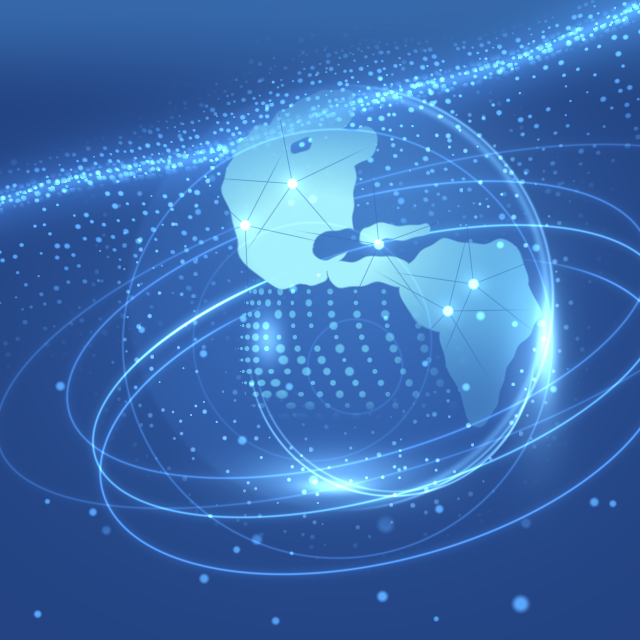
Reproduce this background procedurally as a three.js fragment shader.

```glsl
#define DEEP vec3(0.135, 0.26, 0.505)
#define ROYAL vec3(0.21, 0.40, 0.70)
#define SKY vec3(0.32, 0.58, 0.85)
#define CYAN vec3(0.42, 0.77, 0.95)
#define ICE vec3(0.66, 0.96, 1.0)
#define GLOBE vec2(0.532, 0.535)
#define GLOBE_RADIUS 0.332
#define LINE_WIDTH 0.0018
#define COAST_WOBBLE 0.0045

varying vec2 vUv;

float hash(vec2 p) {
  return fract(sin(dot(p, vec2(127.1, 311.7))) * 43758.5);
}

float gauss(float d, float w) {
  return exp(-d * d / (w * w));
}

float spot(float x, float y, float w, float h) {
  vec2 q = (vUv - vec2(x, y)) / vec2(w, h);
  return exp(-dot(q, q));
}

float ring(float x, float y, float radius) {
  return gauss(length(vUv - vec2(x, y)) - radius, LINE_WIDTH);
}

float orbit(float x, float y, vec2 radii, float angle) {
  float c = cos(angle), s = sin(angle);
  vec2 q = mat2(c, -s, s, c) * (vUv - vec2(x, y)) / radii;
  float k = length(q);
  float d = k * (k - 1.0) / max(length(q / radii), 0.001);
  return gauss(d, LINE_WIDTH) + 0.14 * gauss(d, 0.009);
}

// One jittered round dot per cell
float dots(vec2 p, float scale, float density, float radius, float jitter) {
  vec2 cell = floor(p * scale);
  vec2 shift = vec2(hash(cell + 3.7), hash(cell + 8.3)) - 0.5;
  float d = length(fract(p * scale) - 0.5 - shift * jitter) / scale;
  float r = radius * (0.45 + 0.7 * hash(cell + 5.1));
  return step(hash(cell + scale), density) * (1.0 - smoothstep(r * 0.4, r * 1.25, d));
}

// Distance to a capsule from ends.xy to ends.zw
float taper(vec2 p, vec4 ends, float ra, float rb) {
  vec2 ab = ends.zw - ends.xy;
  p -= ends.xy;
  float h = clamp(dot(p, ab) / dot(ab, ab), 0.0, 1.0);
  return length(p - ab * h) - mix(ra, rb, h);
}

float land(vec2 p) {
  p += COAST_WOBBLE * (sin(p.yx * vec2(47.0, 61.0)) + 0.35 * sin(p.yx * 143.0 + p * 60.0));
  float north = taper(p, vec4(0.455, 0.71, 0.455, 0.645), 0.104, 0.092);
  north = min(north, taper(p, vec4(0.45, 0.75, 0.56, 0.775), 0.06, 0.027));
  north = min(north, taper(p, vec4(0.47, 0.79, 0.535, 0.84), 0.05, 0.025));
  north = min(north, taper(p, vec4(0.45, 0.60, 0.495, 0.57), 0.045, 0.02));
  float gulf = taper(p, vec4(0.505, 0.612, 0.535, 0.63), 0.02, 0.018);
  float lake = taper(p, vec4(0.457, 0.768, 0.474, 0.773), 0.009, 0.01);
  north = max(north, -min(gulf, lake));
  float isthmus = taper(p, vec4(0.535, 0.575, 0.63, 0.575), 0.02, 0.022);
  float islands = taper(p, vec4(0.57, 0.63, 0.66, 0.645), 0.014, 0.009);
  float south = taper(p, vec4(0.70, 0.55, 0.765, 0.56), 0.073, 0.064);
  south = min(south, taper(p, vec4(0.755, 0.515, 0.745, 0.36), 0.085, 0.022));
  return min(min(north, south), min(isthmus, islands));
}

// Node with spokes: x is light, y is dark lines
vec2 node(float x, float y) {
  vec2 q = vUv - vec2(x, y);
  float spokes = 0.0, r = length(q);
  for (int i = 0; i < 5; i++) {
    float a = x * 9.0 + float(i) * 1.31;
    vec2 dir = vec2(cos(a), sin(a));
    float along = dot(q, dir);
    spokes += step(0.0, along) * smoothstep(0.14, 0.08, along) * gauss(dot(q, vec2(-dir.y, dir.x)), 0.001);
  }
  return vec2(1.0 - smoothstep(0.005, 0.01, r) + 0.2 * gauss(r, 0.02), spokes);
}

// Curved columns of dots on the lower globe
float seaDots(vec2 p) {
  float row = (floor(p.y * 56.0) + 0.5) / 56.0;
  float drop = 0.455 - row;
  float x = max(p.x - 0.372 - 2.0 * drop * drop - 0.35 * drop * smoothstep(0.37, 0.5, p.x), 0.0001);
  float u = sqrt(x) * 21.3, pitch = sqrt(x) / 10.65;
  float seed = hash(vec2(floor(u), row * 56.0));
  float r = min(0.003 + 0.005 * seed, pitch * 0.42);
  float d = length(vec2((fract(u) - 0.5) * pitch, p.y - row));
  float mask = smoothstep(0.34, 0.4, p.y) * smoothstep(0.57, 0.54, p.y) * smoothstep(0.76, 0.55, p.x);
  return mask * step(0.0002, x) * step(0.1, seed) * (1.0 - smoothstep(r * 0.6, r * 1.15, d));
}

void main() {
  vec2 p = vUv;
  float edge = length(p - GLOBE) - GLOBE_RADIUS;
  float inside = smoothstep(0.006, -0.006, edge);
  // Backdrop
  vec3 col = mix(DEEP, ROYAL, 0.8 * spot(0.52, 0.5, 0.42, 0.33));
  col = mix(col, vec3(0.22, 0.43, 0.69), 0.85 * smoothstep(0.82, 1.0, p.y));
  col = mix(col, SKY, 0.55 * spot(0.58, 0.7, 0.24, 0.17));
  // Particle wave
  float s = p.y - 0.685 - 0.22 * p.x - 0.075 * p.x * p.x - 0.006 * sin(p.x * 14.0);
  vec2 sheet = vec2(p.x + 0.35 * s, s);
  float crest = 0.055 + 0.07 * spot(0.45, 0.88, 0.22, 0.3);
  col += CYAN * 0.45 * smoothstep(crest, crest * 0.3, s) * step(0.0, s) * dots(sheet, 80.0, 0.75, 0.004, 0.5);
  col += CYAN * 0.55 * smoothstep(-0.3, -0.02, s) * step(s, 0.0) * dots(sheet, 47.0, 0.6, 0.0045, 0.45);
  col += CYAN * gauss(s, 0.012) * (0.2 + 0.5 * dots(sheet, 95.0, 0.8, 0.006, 0.6)) + SKY * 0.2 * gauss(s, 0.05);
  // Orbits
  float front = smoothstep(0.52, 0.4, p.y - 0.3 * abs(p.x - 0.5));
  float flare = spot(0.3, 0.52, 0.13, 0.09);
  float back = 1.0 - 0.8 * spot(0.5, 0.62, 0.1, 0.1);
  col += CYAN * orbit(0.592, 0.42, vec2(0.463, 0.193), 0.294) * (0.5 + 1.3 * flare) * back;
  col += SKY * 0.55 * front * orbit(0.6, 0.35, vec2(0.455, 0.225), 0.262);
  col += SKY * 0.35 * back * orbit(0.56, 0.485, vec2(0.47, 0.2), 0.28);
  col += SKY * 0.2 * back * orbit(0.6, 0.49, vec2(0.63, 0.225), 0.3);
  // Globe and land
  col += SKY * inside * 0.06;
  col = mix(col, CYAN, 0.85 * seaDots(p));
  float shore = smoothstep(0.002, -0.002, land(p)) * inside;
  float shine = spot(0.49, 0.62, 0.17, 0.13);
  vec3 ground = mix(mix(SKY, CYAN, 0.6), ICE, min(shine * 1.4, 1.0));
  float solid = 0.97 - 0.6 * smoothstep(0.75, 0.87, p.y) - 0.6 * smoothstep(0.56, 0.36, p.y);
  col = mix(col, ground, shore * solid);
  vec2 net = node(0.457, 0.713) + node(0.383, 0.648) + node(0.592, 0.618);
  net += node(0.74, 0.556) + node(0.7, 0.514);
  col = mix(col, ROYAL, min(net.y, 1.0) * 0.4 * inside) + ICE * net.x * 0.7;
  // Rings and rim light
  float rim = smoothstep(0.5, 0.7, p.x);
  col += ICE * rim * (0.3 * gauss(edge, 0.0024) + 0.2 * gauss(edge + 0.01, 0.006));
  col += ICE * 0.4 * (ring(0.612, 0.447, 0.222) + 0.6 * ring(0.617, 0.45, 0.218)) * smoothstep(0.45, 0.32, p.y);
  col += SKY * (0.25 * ring(0.527, 0.463, 0.335) + 0.1 * ring(0.488, 0.466, 0.186) + 0.1 * ring(0.555, 0.427, 0.074));
  float glow = 0.7 * spot(0.854, 0.465, 0.016, 0.07) + 0.28 * spot(0.84, 0.43, 0.045, 0.13);
  glow += 0.5 * spot(0.522, 0.24, 0.05, 0.011) + 0.36 * spot(0.52, 0.254, 0.13, 0.04);
  col += ICE * (glow + 0.4 * spot(0.418, 0.47, 0.022, 0.035));
  // Sparks and near bokeh
  col += ICE * 0.45 * gauss(edge + 0.04, 0.07) * (1.0 - shore) * dots(p, 58.0, 0.3, 0.004, 0.7);
  col += CYAN * 0.45 * dots(p, 17.0, 0.2, 0.007, 0.6) * smoothstep(0.8, 0.6, p.y);
  col += CYAN * 0.5 * dots(p, 9.0, 0.4, 0.007 + 0.009 * p.x, 0.6) * smoothstep(0.23, 0.1, p.y);
  gl_FragColor = vec4(min(col, 1.0), 1.0);
}
```
